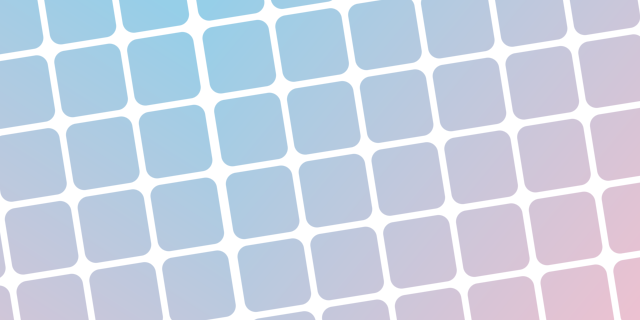
Write a WebGL 2 fragment shader that draws this pattern.

```glsl
#version 300 es
precision highp float;

// Lengths are fractions of the canvas height
#define TILT 0.159
#define SEAM_POINT vec2(0.630, 0.804)
#define SEAM_EXTRA 0.004
#define PITCH 0.2305
#define HALF_SIZE 0.1048
#define CORNER_RADIUS 0.035
#define FADE_START 0.053
#define FADE_SLOPE vec2(0.397, 0.452)
#define BLUE vec3(0.590, 0.810, 0.910)
#define PINK vec3(0.930, 0.757, 0.817)
#define GAP_COLOR vec3(1.0)

uniform vec2 u_resolution;
out vec4 fragColor;

float roundedSquare(vec2 p, float halfSize, float radius) {
    vec2 q = abs(p) - halfSize + radius;
    return length(max(q, 0.0)) + min(max(q.x, q.y), 0.0) - radius;
}

void main() {
    float pixel = 1.0 / u_resolution.y;
    vec2 offset = gl_FragCoord.xy * pixel - SEAM_POINT;

    // Tilted frame, mirrored across the seam, with y pointing down
    vec2 across = vec2(cos(TILT), sin(TILT));
    vec2 down = vec2(across.y, -across.x);
    vec2 grid = vec2(abs(dot(offset, across)), dot(offset, down));

    // Repeating tiles; a slightly wider gap runs along the seam
    vec2 cell = (grid - vec2(SEAM_EXTRA, 0.0)) / PITCH + vec2(0.0, 0.5);
    vec2 local = (fract(cell) - 0.5) * PITCH;
    float edge = roundedSquare(local, HALF_SIZE, CORNER_RADIUS);
    float tile = 1.0 - smoothstep(-0.75 * pixel, 0.75 * pixel, edge);

    // Continuous fade through all tiles
    float fade = clamp(FADE_START + dot(grid, FADE_SLOPE), 0.0, 1.0);
    vec3 tileColor = mix(BLUE, PINK, fade);

    fragColor = vec4(mix(GAP_COLOR, tileColor, tile), 1.0);
}
```
